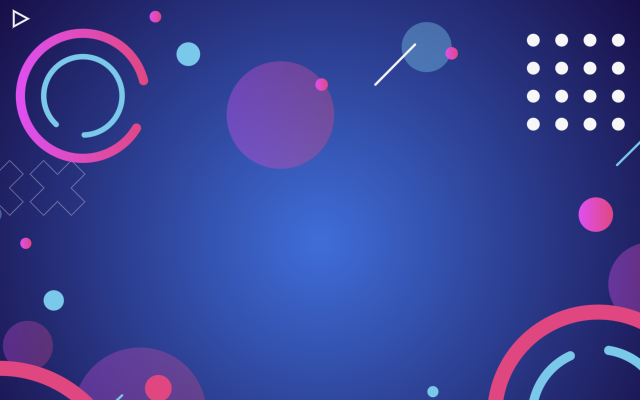
Reproduce this background procedurally as a Shadertoy shader.

```glsl
// Abstract party background: a blue radial glow strewn with discs, open rings,
// strokes, outlined crosses and a dot grid. Each shape is a signed distance
// in units of 1/480 canvas height, painted back to front with soft edges.

#define UNITS 480.0
#define GLOW_CENTER vec2(384.0, 190.0)
#define GLOW_RADIUS 475.0
#define GLOW_CORE vec3(0.25, 0.43, 0.85)
#define GLOW_EDGE vec3(0.095, 0.06, 0.285)
#define MAGENTA vec3(0.87, 0.31, 0.95)
#define PINK vec3(0.88, 0.28, 0.50)
#define CYAN vec3(0.48, 0.79, 0.92)
#define WHITE vec3(0.97)
#define TINT 0.36

vec2 pos;     // current point, in canvas units
vec3 canvas;  // colour painted so far

void paint(float dist, vec3 color, float alpha) {
    float edge = 0.75 * UNITS / iResolution.y;
    canvas = mix(canvas, color, alpha * smoothstep(edge, -edge, dist));
}

// Magenta to pink, left to right across a shape
vec3 blush(float centerX, float radius) {
    float t = 0.5 + 0.5 * (pos.x - centerX) / radius;
    return mix(MAGENTA, PINK, clamp(t, 0.0, 1.0));
}

void disc(vec2 center, float radius, vec3 color, float alpha) {
    paint(length(pos - center) - radius, color, alpha);
}

void blushDisc(vec2 center, float radius, float alpha) {
    disc(center, radius, blush(center.x, radius), alpha);
}

void stroke(vec2 a, vec2 b, float halfWidth, vec3 color) {
    vec2 ab = b - a;
    float t = clamp(dot(pos - a, ab) / dot(ab, ab), 0.0, 1.0);
    paint(length(pos - a - ab * t) - halfWidth, color, 1.0);
}

// Round-capped ring with an opening centred on gapAngle (degrees)
float openRing(vec2 center, float radius, float halfWidth, float gapAngle, float halfGap) {
    float turn = radians(gapAngle), gap = radians(halfGap);
    vec2 q = pos - center;
    q = vec2(dot(q, vec2(cos(turn), sin(turn))), abs(dot(q, vec2(-sin(turn), cos(turn)))));
    vec2 cap = vec2(cos(gap), sin(gap));
    bool inGap = q.x * cap.y > q.y * cap.x;
    float d = inGap ? length(q - radius * cap) : abs(length(q) - radius);
    return d - halfWidth;
}

float box(vec2 q, vec2 halfSize) {
    vec2 d = abs(q) - halfSize;
    return length(max(d, 0.0)) + min(max(d.x, d.y), 0.0);
}

void mainImage(out vec4 fragColor, in vec2 fragCoord) {
    pos = fragCoord / iResolution.y * UNITS;

    // Radial glow
    float falloff = clamp(length(pos - GLOW_CENTER) / GLOW_RADIUS, 0.0, 1.0);
    canvas = mix(GLOW_CORE, GLOW_EDGE, falloff);

    // Translucent discs
    blushDisc(vec2(336.5, 342.0), 64.5, TINT);
    blushDisc(vec2(168.0, -17.0), 80.0, TINT * 0.85);
    blushDisc(vec2(33.5, 65.0), 30.0, TINT * 0.85);
    blushDisc(vec2(780.0, 139.0), 50.0, TINT);
    disc(vec2(512.0, 423.5), 30.0, CYAN, 0.4);
    disc(vec2(-8.0, 223.0), 10.0, CYAN, 0.4);

    // Outlined crosses, a pair along x
    vec2 cross = pos - vec2(69.0, 254.5);
    cross.x -= 74.0 * clamp(round(cross.x / 74.0), -1.0, 0.0);
    cross = vec2(cross.x + cross.y, cross.x - cross.y) * 0.7071;
    float crossDist = min(box(cross, vec2(35.0, 11.5)), box(cross, vec2(11.5, 35.0)));
    paint(abs(crossDist) - 0.5, vec3(0.65, 0.65, 0.8), 0.6);

    // Nested open rings, upper left
    vec2 ringCenter = vec2(99.5, 365.0);
    paint(openRing(ringCenter, 75.0, 5.5, -8.5, 22.5), blush(99.5, 80.0), 1.0);
    paint(openRing(ringCenter, 47.0, 3.3, 249.5, 22.5), CYAN, 1.0);

    // Large rings cut by the lower edge
    paint(abs(length(pos - vec2(0.0, -110.0)) - 148.0) - 9.0, PINK, 1.0);
    ringCenter = vec2(718.0, -19.0);
    paint(abs(length(pos - ringCenter) - 124.5) - 9.0, PINK, 1.0);
    paint(openRing(ringCenter, 79.5, 5.5, 98.0, 17.0), CYAN, 1.0);

    // Solid discs
    blushDisc(vec2(186.5, 460.0), 7.0, 1.0);
    blushDisc(vec2(386.0, 378.5), 7.5, 1.0);
    blushDisc(vec2(542.0, 416.0), 7.5, 1.0);
    blushDisc(vec2(31.0, 188.0), 6.7, 1.0);
    blushDisc(vec2(715.0, 222.5), 20.7, 1.0);
    disc(vec2(190.0, 14.0), 16.0, PINK, 1.0);
    disc(vec2(226.0, 415.0), 14.2, CYAN, 1.0);
    disc(vec2(64.5, 119.5), 12.2, CYAN, 1.0);
    disc(vec2(519.5, 10.0), 6.7, CYAN, 1.0);

    // Diagonal strokes
    stroke(vec2(450.5, 378.5), vec2(498.0, 426.5), 1.4, WHITE);
    stroke(vec2(740.5, 282.0), vec2(790.0, 331.0), 1.4, CYAN);
    stroke(vec2(130.0, -10.0), vec2(146.5, 5.5), 1.4, CYAN);

    // Dot grid, four by four
    vec2 cell = pos - vec2(640.0, 331.0);
    cell -= vec2(34.0, 33.6) * clamp(round(cell / vec2(34.0, 33.6)), 0.0, 3.0);
    paint(length(cell) - 7.7, WHITE, 1.0);

    // Outlined triangle, upper left
    vec2 tip = pos - vec2(33.5, 457.5);
    float triangle = max(-17.0 - tip.x, dot(vec2(tip.x, abs(tip.y)), vec2(0.477, 0.879)));
    paint(abs(triangle) - 1.2, WHITE, 1.0);

    fragColor = vec4(canvas, 1.0);
}
```
